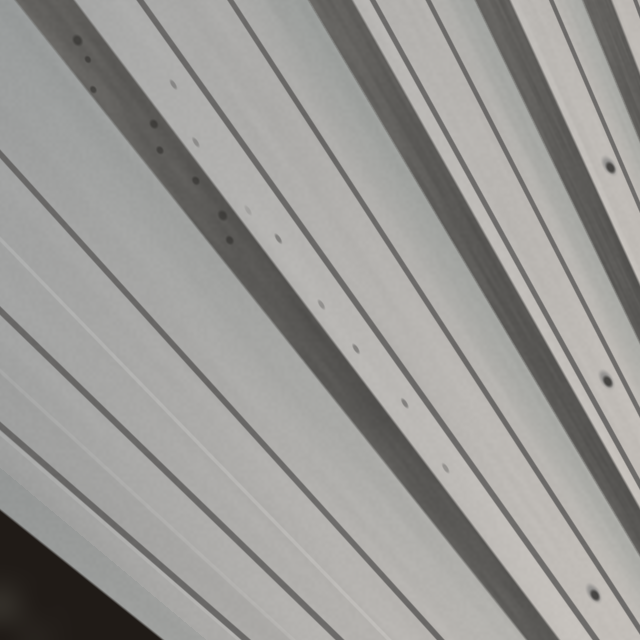
Give the GLSL for this texture, as a Shadertoy shader.

```glsl
const float CONVERGE = 0.38;                  // how fast the ribs crowd together
const vec2 RIB_START = vec2(0.0234, 0.7995);  // first rib: x at the top, run to the bottom
const vec2 RIB_STEP = vec2(0.6414, 0.0234);   // step to the next rib, same layout
const float WALL_WIDTH = 0.155;               // dark rib side, as a share of one repeat
const float WALL_GROWTH = 0.065;
const float GROOVE_WIDTH = 0.0037;
const float SOFTNESS = 0.0026;
const vec2 ALONG = vec2(-0.55, 0.835);        // mean direction of the ribs
const vec3 PANEL_COOL = vec3(0.615, 0.622, 0.622);
const vec3 PANEL_WARM = vec3(0.755, 0.738, 0.718);
const vec3 WALL = vec3(0.34, 0.335, 0.325);
const vec3 GROOVE = vec3(0.37, 0.365, 0.36);
const vec3 STAIN = vec3(0.22, 0.215, 0.205);
const vec3 VOID_DARK = vec3(0.125, 0.105, 0.09);
const vec3 VOID_LIT = vec3(0.27, 0.26, 0.23);

float hash(vec2 p) {
    p = fract(p * vec2(0.1731, 0.3197));
    p += dot(p, p.yx + 31.7);
    return fract(p.x * p.y * 17.3);
}

float noise(vec2 p) {
    vec2 i = floor(p), f = fract(p);
    f = f * f * (3.0 - 2.0 * f);
    return mix(mix(hash(i), hash(i + vec2(1, 0)), f.x),
               mix(hash(i + vec2(0, 1)), hash(i + vec2(1, 1)), f.x), f.y);
}

// Rib coordinate: whole numbers fall on the left edge of each dark wall
float ribCoord(vec2 p) {
    float down = 1.0 - p.y;
    float start = RIB_START.x + RIB_START.y * down;
    float stride = RIB_STEP.x + RIB_STEP.y * down;
    return (p.x - start) / (stride - CONVERGE * p.x);
}

// Inverse mapping: point at height y on rib coordinate k
vec2 ribPoint(float k, float y) {
    vec2 edge = (RIB_START + k * RIB_STEP) / (1.0 + CONVERGE * k);
    return vec2(edge.x + edge.y * (1.0 - y), y);
}

float edgeStep(float d) { return smoothstep(-SOFTNESS, SOFTNESS, d); }

float lineMask(float d, float width) {
    return 1.0 - smoothstep(width * 0.45, width * 0.5 + SOFTNESS, abs(d));
}

// Soft ellipse stretched along the ribs
float spot(vec2 p, vec2 center, vec2 radius) {
    vec2 q = p - center;
    q = vec2(dot(q, vec2(ALONG.y, -ALONG.x)), dot(q, ALONG)) / radius;
    return 1.0 - smoothstep(0.45, 1.15, length(q));
}

void mainImage(out vec4 fragColor, in vec2 fragCoord) {
    vec2 p = fragCoord / iResolution.xy;
    float k = ribCoord(p);
    float e = 0.001;
    float slope = length(vec2(ribCoord(p + vec2(e, 0)) - ribCoord(p - vec2(e, 0)),
                              ribCoord(p + vec2(0, e)) - ribCoord(p - vec2(0, e)))) / (2.0 * e);
    float cell = floor(k), f = k - cell;
    float wall = WALL_WIDTH + WALL_GROWTH * max(cell, 0.0);
    float firstCell = 1.0 - step(-0.5, cell);

    // Painted panels: light grows to the right, shade gathers beside each wall
    float light = clamp(0.08 + 0.85 * p.x + 0.12 * (1.0 - p.y), 0.0, 1.0);
    vec3 col = mix(PANEL_COOL, PANEL_WARM, light);
    float shade = smoothstep(0.62, 1.0, f) + 1.0 - step(wall * 0.5, f);
    col *= mix(vec3(1.0), vec3(0.89, 0.915, 0.915), shade * (1.0 - 0.5 * firstCell));
    col += 0.022 * (1.0 - smoothstep(0.33, 0.37, f)) * (1.0 - firstCell);
    col *= 1.0 - 0.025 * firstCell * (1.0 - smoothstep(0.24, 0.27, f));

    // Grooves, and faint bright creases on the nearest panel
    float width = GROOVE_WIDTH * 2.0 / (1.0 + 0.22 * max(k, 0.0));
    float groovePos = 0.35 - 0.02 * cell;
    float groove = lineMask((f - groovePos) / slope, width) * step(wall + 0.06, groovePos);
    groove = max(groove, lineMask((f - 0.667) / slope, width * 0.9));
    groove = max(groove, firstCell * lineMask((f - wall) / slope, width));
    float crease = lineMask((f - 0.505) / slope, 0.003) + 0.6 * lineMask((f - 0.257) / slope, 0.003);
    crease += 0.8 * lineMask((f - wall + 0.014) / slope, 0.003);
    col += 0.05 * crease * firstCell;
    col = mix(col, GROOVE, groove * 0.86);

    // Dark side walls of the ribs
    float body = edgeStep(f / slope) * (1.0 - edgeStep((f - wall) / slope)) * (1.0 - firstCell);
    body += edgeStep((f - 1.0) / slope) * step(-1.5, cell);
    float across = clamp(f / wall, 0.0, 1.0);
    vec3 wallCol = WALL * (1.06 - 0.1 * across + 0.3 * pow(abs(p.y - 0.42), 1.5));
    wallCol *= 0.95 + 0.1 * noise(vec2(k * 40.0, p.y * 14.0));
    col = mix(col, wallCol, clamp(body, 0.0, 1.0));

    // Stains on the first wall and small scuffs on the rib beside it
    for (int i = 0; i < 8; i++) {
        float n = float(i);
        float r = hash(vec2(n + 3.0, 7.0)), s = hash(vec2(n + 11.0, 23.0));
        vec2 stain = ribPoint(0.015 + 0.115 * r, 0.955 - 0.046 * n - 0.02 * s);
        col = mix(col, STAIN, 0.75 * spot(p, stain, vec2(0.007, 0.009) * (0.7 + 0.5 * s)));
        vec2 scuff = ribPoint(0.19 + 0.08 * s, 0.84 - 0.085 * n + 0.05 * r);
        col = mix(col, GROOVE, (0.2 + 0.5 * r) * spot(p, scuff, vec2(0.004, 0.010)));
    }

    // One fastener per rib, climbing diagonally
    for (int i = 0; i < 3; i++) {
        float n = float(i);
        vec2 screw = ribPoint(n + 0.525, 0.073 + 0.334 * n);
        col = mix(col, vec3(0.50), 0.7 * spot(p, screw, vec2(0.010, 0.018)));
        col = mix(col, STAIN, 0.85 * spot(p, screw + vec2(0.002, -0.003), vec2(0.007, 0.011)));
    }

    // Weathering and fine grain
    col += 0.022 * (noise(vec2(k * 24.0, p.y * 5.0)) - 0.5);
    col += 0.014 * (noise(p * 190.0) - 0.5);

    // Open darkness below the lowest edge
    float glow = noise(p * 14.0) * (1.0 - smoothstep(0.0, 0.13, length(p)));
    vec3 below = mix(VOID_DARK, VOID_LIT, glow);
    col = mix(below, col, edgeStep((k + 1.0) / slope));

    fragColor = vec4(col, 1.0);
}
```
